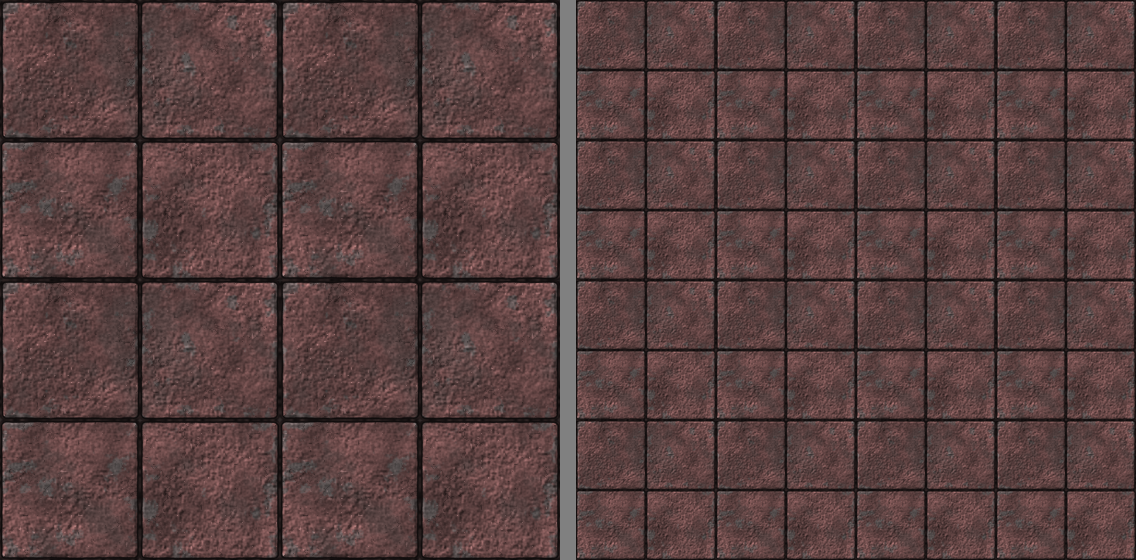
Left, the tile; right, the same tile 2 across and 2 down.
A three.js fragment shader for this texture:

```glsl
// Four by four worn red clay tiles with dark joints, varied in a two by two group.
varying vec2 vUv;

float hash(vec2 c) {
  vec3 q = fract(vec3(c.xyx) * 0.1031);
  q += dot(q, q.yzx + 33.33);
  return fract((q.x + q.y) * q.z);
}

// Value noise that wraps after a whole number of cells.
float noise(vec2 p, float period, float seed) {
  vec2 i = floor(p), f = fract(p);
  f = f * f * (3.0 - 2.0 * f);
  vec2 a = mod(i, period) + seed, b = mod(i + 1.0, period) + seed;
  return mix(mix(hash(a), hash(vec2(b.x, a.y)), f.x),
             mix(hash(vec2(a.x, b.y)), hash(b), f.x), f.y);
}

// Layered noise; freq is cells per tile and the result wraps every two tiles.
float fbm(vec2 p, float freq, float seed) {
  float sum = 0.0, amp = 0.5;
  for (int i = 0; i < 5; i++) {
    sum += amp * noise(p * freq, freq * 2.0, seed);
    freq *= 2.0;
    amp *= 0.65;
    seed += 17.0;
  }
  return sum / 1.263;
}

// Fine surface relief with small wrinkles.
float relief(vec2 p) {
  float wrinkle = abs(noise(p * 17.0, 34.0, 5.0) + 0.5 * noise(p * 35.0, 70.0, 61.0) - 0.75);
  return 0.45 * wrinkle
       + 0.30 * noise(p * 37.0, 74.0, 23.0)
       + 0.35 * noise(p * 64.0, 128.0, 41.0);
}

void main() {
  vec2 p = vUv * 4.0;
  vec2 id = mod(floor(p), 2.0);

  // Rounded tile outline with a slight shift and chipped edge.
  vec2 f = fract(p) - 0.5;
  vec2 shift = (vec2(hash(id + 7.0), hash(id + 19.0)) - 0.5) * 0.008;
  vec2 q = abs(f + shift) - 0.456;
  float d = length(max(q, 0.0)) + min(max(q.x, q.y), 0.0) - 0.025;
  d += (fbm(p, 11.0, 3.0) - 0.5) * 0.012;
  float face = 1.0 - smoothstep(-0.007, 0.007, d);

  // Mottled clay.
  float blotch = fbm(p, 5.0, 11.0);
  float cloud = fbm(p, 3.0, 47.0);
  vec3 clay = mix(vec3(0.300, 0.213, 0.210), vec3(0.465, 0.318, 0.314),
                  smoothstep(0.20, 0.80, blotch));
  clay = mix(clay, vec3(0.300, 0.250, 0.246), 0.60 * smoothstep(0.47, 0.70, cloud));

  // Blue-grey mineral stains in broken flecks, strongest near the rim.
  float stain = fbm(p, 6.0, 83.0) + 0.10 * smoothstep(-0.20, -0.02, d);
  clay = mix(clay, vec3(0.32, 0.36, 0.36), 0.50 * smoothstep(0.64, 0.76, stain));

  // Relief lit from the upper left, with fine grain.
  vec2 toLight = vec2(-0.006, 0.006);
  float slope = relief(p - toLight) - relief(p + toLight);
  float rough = mix(0.55, 1.15, smoothstep(0.42, 0.62, fbm(p, 4.0, 131.0)));
  float grain = noise(p * 64.0, 128.0, 9.0) + noise(p * 90.0, 180.0, 29.0) - 1.0;
  clay *= 1.0 + clamp(slope * rough, -0.40, 0.50) + grain * 0.17;

  // Faint cracks, rare pits and pale flecks.
  float vein = abs(fbm(p, 4.0, 157.0) - 0.5);
  float cracked = smoothstep(0.54, 0.66, fbm(p, 3.0, 181.0));
  clay *= 1.0 - 0.22 * cracked * (1.0 - smoothstep(0.003, 0.016, vein));
  float speck = noise(p * 41.0, 82.0, 211.0);
  clay *= 1.0 - 0.30 * smoothstep(0.93, 0.99, speck);
  clay += vec3(0.15, 0.12, 0.12) * smoothstep(0.09, 0.02, speck) * rough;

  // Worn bevel: pale at left and top, shaded at right and bottom.
  float side = abs(f.x) > abs(f.y) ? -sign(f.x) : sign(f.y);
  float bevel = smoothstep(-0.026, -0.012, d);
  float wear = smoothstep(0.3, 0.7, noise(p * 20.0, 40.0, 59.0));
  clay *= 1.0 + bevel * (side > 0.0 ? 0.28 * wear : -0.10 - 0.25 * wear);

  // Black joint with gritty mortar along its middle and at the crossings.
  float grit = noise(p * 38.0, 76.0, 97.0);
  vec3 joint = mix(vec3(0.055, 0.042, 0.042), vec3(0.190, 0.145, 0.142),
                   grit * smoothstep(0.005, 0.017, d));
  joint += vec3(0.08, 0.075, 0.075) * smoothstep(0.021, 0.036, d);

  gl_FragColor = vec4(mix(joint, clay, face), 1.0);
}
```
